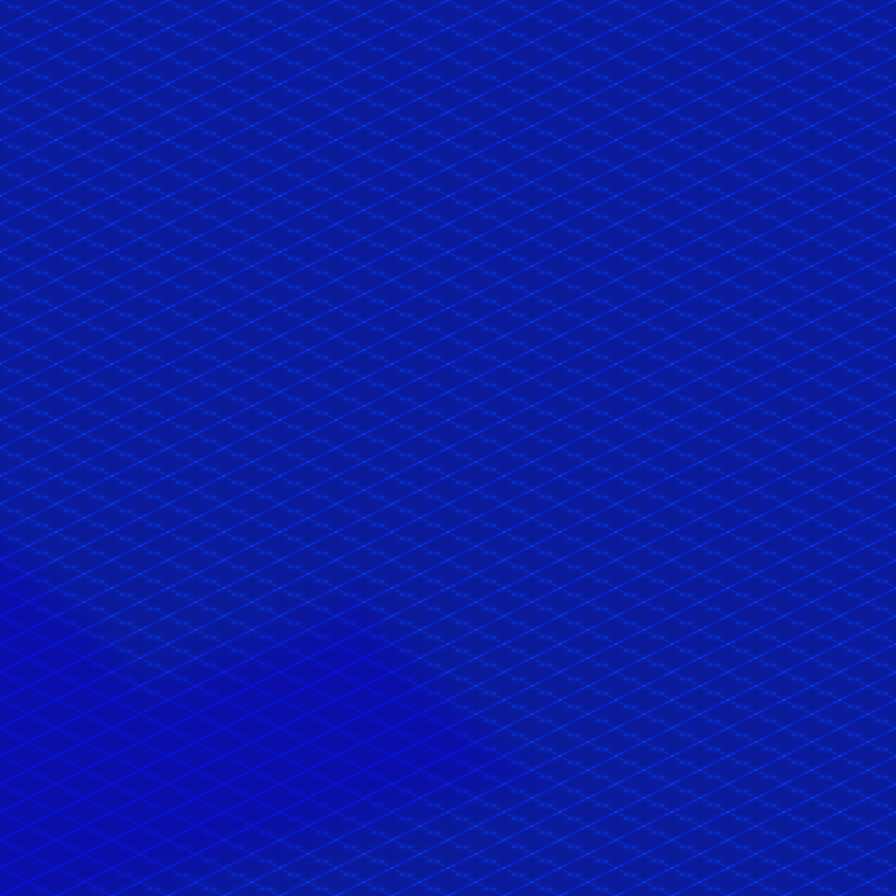
Write a WebGL 2 fragment shader that draws this pattern.

```glsl
#version 300 es
precision highp float;
// A deep blue lattice of flat 2:1 diamonds, 16 across and 32 down, under a violet patch.
// Two skewed axes give the edges: rising ones are dotted, falling ones faintly dotted
// in a soft band, with a pair of short dashes at each edge's middle.

#define COLUMNS 16.0
#define ROWS 32.0
#define LINE_HALF_WIDTH 0.00105
#define DOTS_PER_EDGE 5.0
#define DOT_DEPTH 0.6
#define BAND_HALF_WIDTH 0.10
#define DASH_OFFSET 0.0046
#define DASH_HALF_LENGTH 0.0016
#define VARIATION 0.25
#define PATCH_SOFTNESS 0.055

uniform vec2 u_resolution;
out vec4 outColor;

const vec3 BASE_BLUE = vec3(0.04, 0.10, 0.605);
const vec3 BAND_BLUE = vec3(0.04, 0.12, 0.65);
const vec3 LINE_BLUE = vec3(0.04, 0.13, 0.85);
const vec3 DOT_BLUE = vec3(0.04, 0.22, 0.95);
const vec3 PATCH_BASE = vec3(0.04, 0.05, 0.66);
const vec3 PATCH_BAND = vec3(0.04, 0.06, 0.69);
const vec3 PATCH_LINE = vec3(0.04, 0.07, 0.92);

float hash(vec2 p) {
    vec3 q = fract(vec3(p.xyx) * 0.1031);
    q += dot(q, q.yzx + 33.33);
    return fract((q.x + q.y) * q.z);
}

// Coverage of a stroke at distance d, smoothed over about one pixel.
float stroke(float d, float halfWidth, float pixel) {
    return 1.0 - smoothstep(halfWidth - 0.5 * pixel, halfWidth + 0.5 * pixel, d);
}

// Brightness along an edge, from 1 on a dot down to 1 - DOT_DEPTH between dots.
float dotted(float along) {
    float wave = 0.5 + 0.5 * cos(6.28319 * DOTS_PER_EDGE * along);
    return 1.0 - DOT_DEPTH + DOT_DEPTH * smoothstep(0.15, 0.75, wave);
}

// Soft violet area in the lower left, bounded by sloping edges.
float violetPatch(vec2 p) {
    float peak = 0.315 + min(0.35 * (p.x - 0.40), 1.0 * (0.40 - p.x));
    float top = max(0.39 - 0.95 * p.x, peak);
    float bottom = 0.30 * (p.x - 0.12);
    return smoothstep(-PATCH_SOFTNESS, PATCH_SOFTNESS, min(top - p.y, p.y - bottom));
}

void main() {
    vec2 uv = gl_FragCoord.xy / u_resolution;
    float pixel = 1.0 / min(u_resolution.x, u_resolution.y);
    float violet = violetPatch(uv);

    // Skewed axes: x is whole on rising edges, y on falling edges.
    vec2 lattice = vec2(ROWS * uv.y - COLUMNS * uv.x, ROWS * uv.y + COLUMNS * uv.x);
    vec2 toEdge = lattice - round(lattice);
    vec2 edgeDistance = abs(toEdge) / length(vec2(ROWS, COLUMNS));

    // Rising edges: dots along the line, brightest near the crossings.
    float crossing = 1.0 - smoothstep(0.06, 0.32, abs(toEdge.y));
    float rising = stroke(edgeDistance.x, LINE_HALF_WIDTH, pixel) * dotted(lattice.y);
    rising *= 0.8 + 0.2 * crossing;

    // Falling edges: a faint dotted line and two dashes about the middle.
    float falling = mix(0.28, 0.45, violet) * dotted(lattice.x)
                  * stroke(edgeDistance.y, LINE_HALF_WIDTH, pixel);
    float alongFalling = fract(lattice.x) - 0.5;
    vec2 fromMiddle = vec2((toEdge.y - alongFalling) / (2.0 * COLUMNS),
                           (toEdge.y + alongFalling) / (2.0 * ROWS));
    vec2 dash = vec2(max(abs(abs(fromMiddle.x) - DASH_OFFSET) - DASH_HALF_LENGTH, 0.0), fromMiddle.y);
    float dashes = mix(0.55, 0.25, violet) * stroke(length(dash), LINE_HALF_WIDTH, pixel);

    // Soft lighter bands along both edges, a flat glow about the dashes, cell tone.
    vec2 bands = 1.0 - smoothstep(0.4 * BAND_HALF_WIDTH, 1.6 * BAND_HALF_WIDTH, abs(toEdge));
    float glow = 1.0 - smoothstep(0.4, 1.2, length(fromMiddle * vec2(80.0, 190.0)));
    float cellTone = hash(floor(lattice) + 71.0) - 0.5;
    float band = max(max(0.8 * bands.x, 0.6 * bands.y), glow);
    band = clamp(band + VARIATION * cellTone, 0.0, 1.0);

    // Colours, shifted to violet inside the patch.
    vec3 color = mix(BASE_BLUE, PATCH_BASE, violet);
    color = mix(color, mix(BAND_BLUE, PATCH_BAND, violet), band);
    vec3 lineColor = mix(mix(LINE_BLUE, DOT_BLUE, crossing), PATCH_LINE, violet);
    color = mix(color, lineColor, max(rising, max(falling, dashes)));
    outColor = vec4(color, 1.0);
}
```
